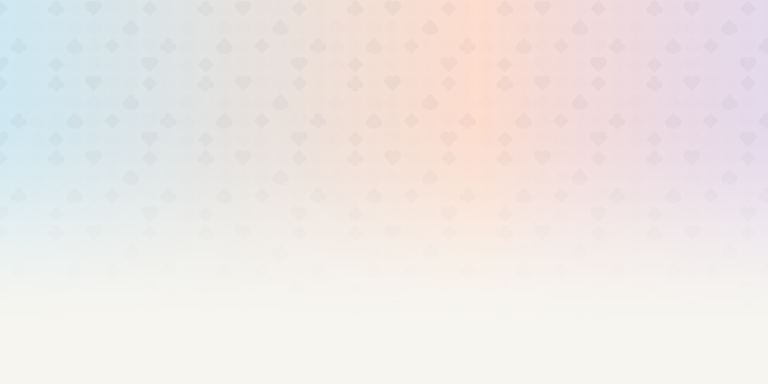
Give the GLSL for this background, as a WebGL 2 fragment shader.

```glsl
#version 300 es
precision highp float;
// A pastel wash from sky through peach to lavender that fades into cream,
// overlaid with a faint repeating lattice of card suits.
// Each lattice cell picks a suit and draws it with a distance function.

uniform vec2 u_resolution;
out vec4 outColor;

const vec3 SKY = vec3(0.81, 0.91, 0.95);
const vec3 PEACH = vec3(0.99, 0.865, 0.805);
const vec3 LAVENDER = vec3(0.895, 0.85, 0.925);
const vec3 CREAM = vec3(0.967, 0.962, 0.943);
const vec3 INK = vec3(0.33, 0.33, 0.36);

const float CELL = 0.0487;      // lattice spacing in canvas heights
const float PEACH_X = 0.625;    // where the wash is warmest
const int HEART = 1, DIAMOND = 2, CLUB = 3, SPADE = 4;

// Repeating block of 8 by 4 cells; zero marks a barely visible filler.
const int BLOCK[32] = int[32](
    2, 0, 0, 3, 0, 1, 0, 0,
    0, 0, 0, 0, 0, 0, 0, 4,
    0, 3, 0, 0, 4, 0, 2, 0,
    1, 0, 0, 2, 0, 0, 0, 0);

float hash(vec2 p) {
    return fract(sin(dot(p, vec2(127.1, 311.7))) * 43758.55);
}

// Heart with its tip at the origin, about 1.2 wide and 1.1 high.
float unitHeart(vec2 p) {
    p.x = abs(p.x);
    if (p.x + p.y > 1.0) return length(p - vec2(0.25, 0.75)) - sqrt(2.0) / 4.0;
    vec2 toNotch = p - vec2(0.0, 1.0);
    vec2 toSide = p - 0.5 * max(p.x + p.y, 0.0);
    return sqrt(min(dot(toNotch, toNotch), dot(toSide, toSide))) * sign(p.x - p.y);
}

float heart(vec2 p, float size) {
    return unitHeart(p / size + vec2(0.0, 0.55)) * size;
}

float diamond(vec2 p, float radius) {
    return (abs(p.x) + abs(p.y) - radius) * 0.707;
}

// Flared foot shared by the black suits.
float stem(vec2 p, float foot) {
    float flare = abs(p.x) - 0.03 - 0.35 * max(-p.y, 0.0);
    return max(flare, max(p.y, foot - p.y));
}

float club(vec2 p, float leaf) {
    float top = length(p - vec2(0.0, 0.21)) - leaf;
    float sides = length(vec2(abs(p.x) - 0.24, p.y + 0.07)) - leaf;
    return min(min(top, sides), stem(p, -0.41));
}

float spade(vec2 p, float size) {
    float blade = heart(vec2(p.x, 0.04 - p.y), size);
    return min(blade, stem(p, -0.42));
}

float suitDistance(vec2 p, int suit) {
    if (suit == HEART) return heart(p, 0.75);
    if (suit == DIAMOND) return diamond(p, 0.43);
    if (suit == CLUB) return club(p, 0.205);
    return spade(p, 0.73);
}

// Opacity of the suit lattice; p is measured in cells from the top left.
float suitLattice(vec2 p, float pixel) {
    vec2 cell = floor(p);
    vec2 local = (fract(p) - 0.5) * vec2(1.0, -1.0);
    vec2 slot = mod(cell, vec2(8.0, 4.0));
    int suit = BLOCK[int(slot.x) + 8 * int(slot.y)];
    float strength = 0.045;
    if (suit == 0) {
        float pick = hash(slot);
        suit = 1 + int(pick * 3.99);
        strength = mix(0.003, 0.011, fract(pick * 17.0));
    }
    float d = suitDistance(local, suit);
    return strength * (1.0 - smoothstep(-0.7 * pixel, 0.7 * pixel, d));
}

// Horizontal blend of the three pastel hues.
vec3 pastelWash(float x) {
    vec3 cool = mix(SKY, PEACH, smoothstep(-0.12, 1.08, x / PEACH_X));
    float right = clamp((x - PEACH_X) / (1.0 - PEACH_X), 0.0, 1.0);
    return x < PEACH_X ? mix(cool, mix(SKY, PEACH, x / PEACH_X), 0.7)
                       : mix(PEACH, LAVENDER, pow(right, 0.8));
}

void main() {
    vec2 uv = gl_FragCoord.xy / u_resolution;
    float depth = 1.0 - uv.y;
    float aspect = u_resolution.x / u_resolution.y;

    // Wash fading down into cream
    float fade = 1.0 - smoothstep(0.27, 0.88, depth);
    vec3 color = mix(CREAM, pastelWash(uv.x), fade);

    // Suits fade with the wash
    vec2 lattice = vec2(uv.x * aspect, depth) / CELL + vec2(0.5, 0.045);
    float pixel = 1.0 / (u_resolution.y * CELL);
    color = mix(color, INK, suitLattice(lattice, pixel) * fade);

    outColor = vec4(color, 1.0);
}
```
